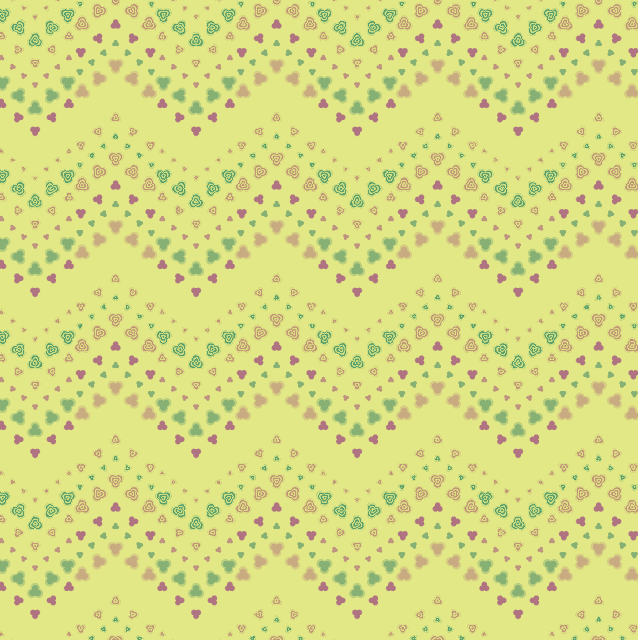
Give the GLSL for this pattern, as a Shadertoy shader.

```glsl
// Chevron bands of small trefoils, ringed above and solid below, on a lime ground.
#define TILES 3.975                    // repeats per canvas height
#define ORIGIN vec2(0.718, 0.243)      // first chevron peak, in tiles
#define SLOPE 0.79                     // fall of the chevron arms
#define BAND_DROP 0.421                // from ringed band to solid band
#define RING_PITCH 0.0186              // spacing of the contour lines
#define RAGGED 0.007                   // wobble of the contour lines
#define GROUND vec3(0.882, 0.910, 0.520)
#define GREEN vec3(0.530, 0.690, 0.460)
#define TAN vec3(0.785, 0.670, 0.500)
#define MAUVE vec3(0.685, 0.450, 0.510)
#define LINE_GREEN vec3(0.340, 0.620, 0.420)
#define LINE_ROSE vec3(0.750, 0.580, 0.460)

const float PI = 3.14159265;
const int RUNS = 6;

// Each run: start x, start depth, step in x, motif radius
const vec4 RUN[RUNS] = vec4[RUNS](
    vec4(0.000, 0.000, 0.1080, 0.035), vec4(0.290, 0.207, 0.0700, 0.021),
    vec4(0.000, 0.117, 0.0740, 0.024), vec4(0.297, 0.360, 0.1015, 0.053),
    vec4(0.000, 0.253, 0.1040, 0.053), vec4(0.290, 0.493, 0.1050, 0.035));
const int COUNT[RUNS] = int[RUNS](3, 4, 4, 3, 3, 3);
// Starting pose: 0 has one lobe up, 1 has two lobes up
const float POSE[RUNS] = float[RUNS](0.0, 0.0, 0.0, 1.0, 1.0, 0.0);

float hash(vec2 p) {
    vec3 q = fract(vec3(p.xyx) * 0.1031);
    q += dot(q, q.yzx + 33.33);
    return fract((q.x + q.y) * q.z);
}

float noise(vec2 p) {
    vec2 i = floor(p), f = fract(p);
    f = f * f * (3.0 - 2.0 * f);
    return mix(mix(hash(i), hash(i + vec2(1, 0)), f.x),
               mix(hash(i + vec2(0, 1)), hash(i + vec2(1, 1)), f.x), f.y);
}

// Depth below the edge of a three-lobed shape, positive inside
float trefoilDepth(vec2 p, float radius, float spin) {
    const float offset = 0.46, lobe = 0.54;
    float a = mod(atan(p.x, p.y) + spin + PI / 3.0, 2.0 * PI / 3.0) - PI / 3.0;
    float s = offset * sin(a);
    float edge = offset * cos(a) + sqrt(lobe * lobe - s * s);
    return radius - length(p) / edge;
}

vec3 fillColor(int run) {
    if (run == 2 || run == 3) return GREEN;
    if (run == 4) return TAN;
    return run == 1 ? mix(TAN, MAUVE, 0.4) : MAUVE;
}

// Solid core with a paler halo
vec3 paintSolid(vec3 col, float depth, float radius, vec3 ink, float aa) {
    col = mix(col, mix(GROUND, ink, 0.45), smoothstep(-aa, aa, depth));
    float halo = radius > 0.05 ? 0.27 * radius : 0.12 * radius;
    return mix(col, ink, smoothstep(-aa, aa, depth - halo));
}

// Nested contour lines over a faint tint
vec3 paintRings(vec3 col, float depth, vec3 ink, float aa) {
    float inside = smoothstep(-aa, aa, depth);
    float m = abs(fract(depth / RING_PITCH + 0.25) - 0.5) * RING_PITCH;
    float line = smoothstep(-aa, aa, m - 0.25 * RING_PITCH);
    return mix(col, mix(mix(GROUND, ink, 0.12), ink, line), inside);
}

void mainImage(out vec4 fragColor, in vec2 fragCoord) {
    vec2 uv = fragCoord / iResolution.y;
    vec2 tile = uv * TILES - ORIGIN;
    float aa = 0.45 * TILES / iResolution.y;

    // Mirror each tile about its peak; depth runs downwards
    float x = abs(fract(tile.x + 0.5) - 0.5);
    float wobble = RAGGED * (noise(uv * 400.0) - 0.5);
    vec3 col = GROUND;

    for (int band = 0; band < 2; band++) {
        for (int run = 0; run < RUNS; run++) {
            vec4 r = RUN[run];
            for (int i = 0; i < COUNT[run]; i++) {
                float along = float(i) * r.z;
                float down = r.y + along * SLOPE + float(band) * BAND_DROP;
                vec2 p = vec2(x - r.x - along, fract(tile.y + down + 0.5) - 0.5);
                if (length(p) > r.w * 1.3) continue;

                // Turn by one sixth over the length of the run
                float turn = POSE[run] + float(i) / float(COUNT[run] - 1);
                float depth = trefoilDepth(p, r.w, turn * PI / 3.0);
                if (band == 0) {
                    vec3 ink = run == 2 || run == 3 ? LINE_GREEN : LINE_ROSE;
                    float wear = run == 4 && i < 2 ? 0.5 : 1.0;
                    col = paintRings(col, depth + wear * wobble, ink, aa);
                } else {
                    col = paintSolid(col, depth, r.w, fillColor(run), aa);
                }
            }
        }
    }
    fragColor = vec4(col, 1.0);
}
```
